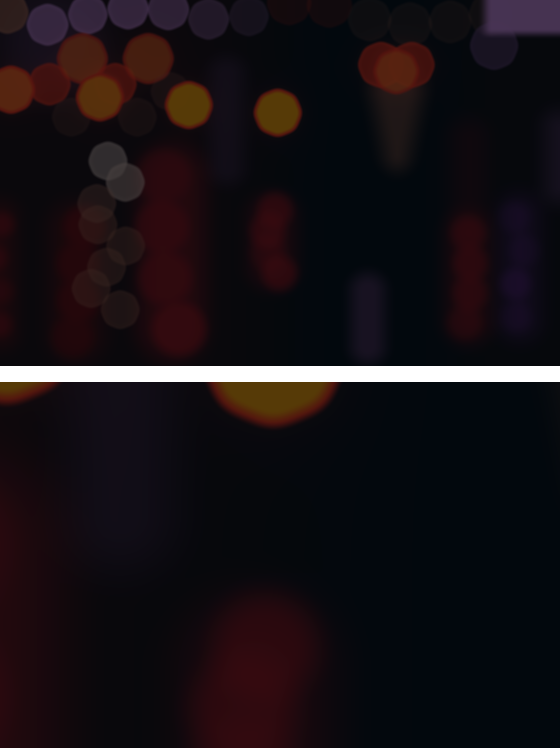
Top: the whole. Bottom: its middle third, enlarged.
A WebGL 1 fragment shader for this background:

```glsl
precision highp float;
// Dim night-time bokeh: warm lamps above soft red and violet reflections.
uniform vec2 u_resolution;

const vec3 NIGHT_LEFT  = vec3(0.040, 0.030, 0.046);
const vec3 NIGHT_RIGHT = vec3(0.008, 0.030, 0.050);
const vec3 GOLD     = vec3(0.350, 0.235, 0.025);
const vec3 ORANGE   = vec3(0.350, 0.150, 0.065);
const vec3 EMBER    = vec3(0.300, 0.070, 0.050);
const vec3 RED      = vec3(0.235, 0.040, 0.060);
const vec3 PALE     = vec3(0.270, 0.250, 0.250);
const vec3 TAUPE    = vec3(0.215, 0.140, 0.120);
const vec3 LAVENDER = vec3(0.250, 0.180, 0.290);
const vec3 VIOLET   = vec3(0.125, 0.060, 0.190);
const vec3 DUSK     = vec3(0.110, 0.080, 0.145);
const float LAMP_RADIUS = 0.066;
const float DISC_RADIUS = 0.053;
const float DISC_EDGE   = 0.005;
const float BLADES      = 8.0;

float hash(float n) {
  n = fract(n * 0.1031 + 0.137);
  n *= n + 33.33;
  return fract(n * (n + n));
}

// Distance to a disc that is slightly flattened by the aperture blades.
float apertureDistance(vec2 q, float radius) {
  float bladeAngle = atan(q.y, q.x + 1e-5) * BLADES;
  return length(q) - radius * (0.988 + 0.012 * cos(bladeAngle));
}

void addDisc(inout vec3 col, vec2 q, float radius, vec3 tint, float opacity) {
  float d = apertureDistance(q, radius);
  float mask = 1.0 - smoothstep(-DISC_EDGE, DISC_EDGE, d);
  float rim = smoothstep(-0.016, -0.003, d);
  col = mix(col, tint * (1.0 + 0.08 * rim), mask * opacity);
}

// Bright core, red fringe and a faint halo.
void addLamp(inout vec3 col, vec2 q, float radius, vec3 core, float opacity) {
  float d = apertureDistance(q, radius);
  float fringe = smoothstep(-0.015, -0.001, d);
  float mask = 1.0 - smoothstep(-DISC_EDGE, DISC_EDGE, d);
  col += EMBER * 0.08 * exp(-max(d, 0.0) * 45.0) * opacity;
  col = mix(col, mix(core, EMBER * 1.12, fringe), mask * opacity);
}

// Soft upright capsule; extent holds its half width and half height.
float streak(vec2 q, vec2 extent, float softness) {
  q = abs(q);
  q.y = max(q.y - max(extent.y - extent.x, 0.0), 0.0);
  return 1.0 - smoothstep(-softness, softness, length(q) - extent.x);
}

// A veil of light holding a chain of blurred beads.
void addReflection(inout vec3 col, vec2 q, vec2 extent, vec3 tint, float seed) {
  col = mix(col, tint, 0.48 * streak(q, extent, 0.055));
  for (int i = 0; i < 4; i++) {
    float k = float(i);
    float sway = (hash(seed + k * 3.7) - 0.5) * extent.x * 0.7;
    vec2 bead = vec2(sway, extent.y * (0.72 - 0.48 * k));
    float glow = streak(q - bead, vec2(extent.x * 0.82), 0.022);
    col = mix(col, tint, glow * (0.25 + 0.4 * hash(seed + k * 5.3)));
  }
}

void main() {
  vec2 p = gl_FragCoord.xy / u_resolution.y;
  vec3 col = mix(NIGHT_LEFT, NIGHT_RIGHT, smoothstep(0.5, 0.95, p.x));
  col = mix(col, NIGHT_LEFT, 0.5 * smoothstep(1.1, 1.4, p.x));

  // Broad violet haze
  col = mix(col, DUSK, 0.55 * streak(p - vec2(0.14, 0.89), vec2(0.13), 0.09));
  col = mix(col, DUSK, 0.45 * streak(p - vec2(0.62, 0.67), vec2(0.045, 0.17), 0.04));
  col = mix(col, DUSK, 0.85 * streak(p - vec2(1.005, 0.13), vec2(0.045, 0.12), 0.035));
  col = mix(col, DUSK, 0.70 * streak(p - vec2(1.53, 0.57), vec2(0.04, 0.12), 0.05));

  // Reflections
  addReflection(col, p - vec2(0.47, 0.31), vec2(0.088, 0.29), RED, 2.0);
  addReflection(col, p - vec2(0.21, 0.23), vec2(0.068, 0.21), RED * 0.72, 11.0);
  addReflection(col, p - vec2(0.00, 0.25), vec2(0.035, 0.19), RED * 0.85, 17.0);
  addReflection(col, p - vec2(0.745, 0.34), vec2(0.056, 0.12), RED, 23.0);
  addReflection(col, p - vec2(1.28, 0.24), vec2(0.056, 0.17), RED * 0.95, 31.0);
  addReflection(col, p - vec2(1.42, 0.27), vec2(0.048, 0.19), VIOLET, 41.0);
  col = mix(col, RED, 0.18 * streak(p - vec2(1.28, 0.52), vec2(0.05, 0.15), 0.05));
  vec2 cone = p - vec2(1.085, 0.67);
  col = mix(col, TAUPE, 0.55 * streak(cone, vec2(0.055 + 0.2 * cone.y, 0.13), 0.045));

  // Discs along the upper edge, fading to the right
  for (int i = 0; i < 13; i++) {
    float k = float(i);
    float pick = hash(k * 7.1 + 3.0);
    vec2 centre = vec2(0.02 + 0.11 * k, 0.93 + 0.065 * hash(k + 19.0));
    vec3 tint = mix(LAVENDER, TAUPE, step(0.4, pick));
    tint = mix(tint, EMBER, step(0.72, pick));
    float opacity = mix(0.75, 0.2, smoothstep(0.35, 0.75, centre.x));
    addDisc(col, p - centre, DISC_RADIUS * (1.0 + 0.2 * pick), tint, opacity);
  }

  // Lavender panel in the corner
  vec2 panel = smoothstep(vec2(1.305, 0.892), vec2(1.345, 0.922), p);
  addDisc(col, p - vec2(1.35, 0.875), LAMP_RADIUS, DUSK * 1.2, 0.65);
  col = mix(col, LAVENDER * 1.15, 0.95 * panel.x * panel.y);

  // Lamps: deep row, front row, then a trio on the right
  for (int i = 0; i < 4; i++) {
    float k = float(i);
    vec2 centre = vec2(0.135 + 0.09 * k, 0.77 + 0.07 * mod(k, 2.0));
    vec3 tint = mix(EMBER, ORANGE, mod(k, 2.0));
    addLamp(col, p - centre, LAMP_RADIUS * (0.88 + 0.18 * mod(k, 2.0)), tint, 0.72);
    addDisc(col, p - centre - vec2(0.06, -0.09), DISC_RADIUS, TAUPE, 0.22);
  }
  for (int i = 0; i < 4; i++) {
    float k = float(i);
    vec2 centre = vec2(0.03 + 0.243 * k, 0.755 - 0.021 * k);
    addLamp(col, p - centre, LAMP_RADIUS, mix(ORANGE, GOLD, min(k * 0.5, 1.0)), 0.96);
  }
  for (int i = 0; i < 3; i++) {
    float side = i == 2 ? 0.0 : float(i) * 2.0 - 1.0;
    vec2 centre = vec2(1.083 + 0.042 * side, 0.805 + 0.018 * abs(side));
    addLamp(col, p - centre, LAMP_RADIUS * 0.95, mix(ORANGE, EMBER, abs(side)), 0.78);
  }

  // Wandering chain of pale discs
  for (int i = 0; i < 8; i++) {
    float k = float(i);
    vec2 centre = vec2(0.295 + 0.05 * sin(k * 1.9), 0.56 - 0.058 * k);
    vec3 tint = mix(PALE, TAUPE, smoothstep(0.5, 2.5, k));
    addDisc(col, p - centre, DISC_RADIUS, tint, mix(0.65, 0.42, step(1.5, k)));
  }

  gl_FragColor = vec4(col, 1.0);
}
```
